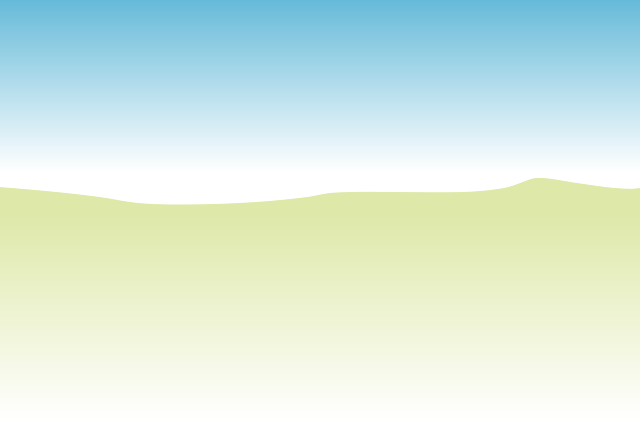
A Shadertoy shader for this background:

```glsl
// A pale green meadow under a blue sky that fades to white at the horizon.
// The ridge is a chain of cubic Hermite curves; sky and ground are
// vertical linear gradients, joined by a smoothed edge.

// Ridge knots: position, height, slope
const int KNOTS = 14;
const vec3 ridge[KNOTS] = vec3[KNOTS](
    vec3(0.000, 0.571, -0.12), vec3(0.156, 0.548, -0.20),
    vec3(0.219, 0.534, -0.12), vec3(0.276, 0.531, 0.00),
    vec3(0.479, 0.548, 0.19), vec3(0.521, 0.558, 0.09),
    vec3(0.573, 0.560, 0.00), vec3(0.690, 0.559, 0.00),
    vec3(0.788, 0.569, 0.27), vec3(0.823, 0.586, 0.54),
    vec3(0.841, 0.592, 0.00), vec3(0.898, 0.581, -0.21),
    vec3(0.983, 0.567, -0.03), vec3(1.000, 0.569, 0.25));

// Cubic curve through two knots with their slopes
float hermite(vec3 a, vec3 b, float x) {
    float width = b.x - a.x;
    float t = clamp((x - a.x) / width, 0.0, 1.0);
    float s = 1.0 - t;
    return a.y * s * s * (1.0 + 2.0 * t) + b.y * t * t * (3.0 - 2.0 * t)
         + width * t * s * (a.z * s - b.z * t);
}

float ridgeHeight(float x) {
    float height = ridge[0].y;
    for (int i = 0; i < KNOTS - 1; i++) {
        if (x >= ridge[i].x) height = hermite(ridge[i], ridge[i + 1], x);
    }
    return height;
}

void mainImage(out vec4 fragColor, in vec2 fragCoord) {
    vec2 uv = fragCoord / iResolution.xy;

    // Sky: white haze rising to blue
    float skyRise = clamp((uv.y - 0.605) / 0.395, 0.0, 1.0);
    vec3 sky = mix(vec3(1.0), vec3(0.40, 0.73, 0.85), skyRise);

    // Meadow: white foreground rising to yellow green
    float meadowRise = clamp((uv.y - 0.035) / 0.475, 0.0, 1.0);
    vec3 meadow = mix(vec3(1.0), vec3(0.87, 0.91, 0.66), meadowRise);

    // Edge one pixel wide
    float aboveRidge = (uv.y - ridgeHeight(uv.x)) * iResolution.y;
    fragColor = vec4(mix(meadow, sky, smoothstep(-0.6, 0.6, aboveRidge)), 1.0);
}
```
